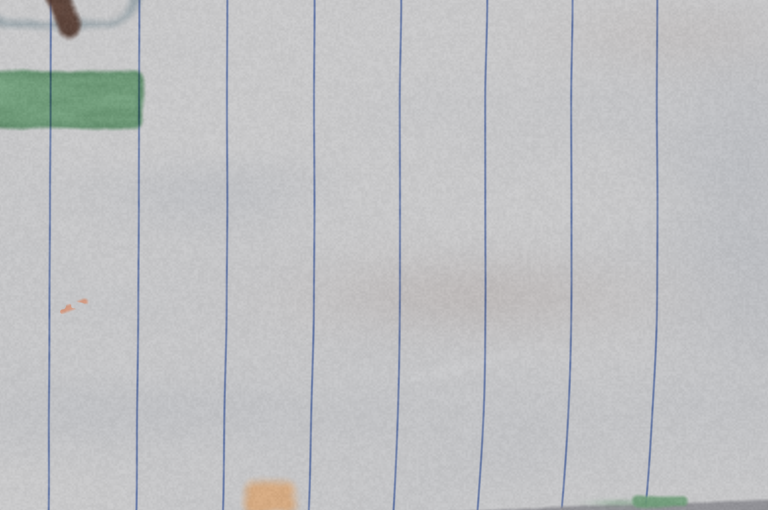
This pattern is drawn by a WebGL 2 fragment shader. Its source:

```glsl
#version 300 es
precision highp float;
// Ruled paper with eight wavering blue lines, soft creases and paint marks.
uniform vec2 u_resolution;
out vec4 outColor;

// Lengths are in canvas heights; the sheet is SHEET_WIDTH wide.
const float SHEET_WIDTH = 1.5;
const int LINE_COUNT = 8;
const float FIRST_LINE = 0.098;
const float LINE_STEP = 0.1734;
const float STEP_SHRINK = 0.0006;
const float LINE_HALF_WIDTH = 0.0019;
const float WOBBLE = 0.0024;
const float GRAIN = 0.035;
const vec3 PAPER = vec3(0.785, 0.785, 0.79);
const vec3 SHADE = vec3(0.715, 0.725, 0.745);
const vec3 WARM_SHADE = vec3(0.735, 0.715, 0.71);
const vec3 INK = vec3(0.37, 0.45, 0.64);
const vec3 GREEN = vec3(0.43, 0.61, 0.47);
const vec3 DARK_GREEN = vec3(0.32, 0.50, 0.37);
const vec3 ORANGE = vec3(0.85, 0.64, 0.44);
const vec3 RUST = vec3(0.84, 0.56, 0.44);
const vec3 BROWN = vec3(0.27, 0.19, 0.16);
const vec3 GREY_WASH = vec3(0.53, 0.59, 0.62);
const vec3 EDGE_GREY = vec3(0.57, 0.57, 0.59);

float hash(vec2 p) {
  vec3 q = fract(vec3(p.xyx) * 0.1031);
  q += dot(q, q.yzx + 33.33);
  return fract((q.x + q.y) * q.z);
}

float noise(vec2 p) {
  vec2 i = floor(p), f = fract(p);
  f = f * f * (3.0 - 2.0 * f);
  return mix(mix(hash(i), hash(i + vec2(1, 0)), f.x),
             mix(hash(i + vec2(0, 1)), hash(i + vec2(1, 1)), f.x), f.y);
}

float fbm(vec2 p) {
  float sum = 0.0, amp = 0.5;
  for (int i = 0; i < 4; i++) {
    sum += amp * noise(p);
    p = p * 2.03 + 17.0;
    amp *= 0.5;
  }
  return sum;
}

float roundBox(vec2 p, vec2 halfSize, float radius) {
  vec2 q = abs(p) - halfSize + radius;
  return length(max(q, 0.0)) + min(max(q.x, q.y), 0.0) - radius;
}

float segment(vec2 p, vec2 a, vec2 b) {
  vec2 ab = b - a;
  return length(p - a - ab * clamp(dot(p - a, ab) / dot(ab, ab), 0.0, 1.0));
}

// Soft elliptical spot, 1 at its centre.
float spot(vec2 p, vec2 centre, vec2 size) {
  vec2 d = (p - centre) / size;
  return exp(-dot(d, d));
}

float cover(float dist, float soft) {
  return 1.0 - smoothstep(-soft, soft, dist);
}

// Line position: spacing narrows to the right, feet lean to the left.
float lineX(float i, float y) {
  float foot = max(0.45 - y, 0.0) / 0.45;
  float lean = 0.004 + 0.02 * pow(i / 7.0, 1.5);
  float wave = WOBBLE * (noise(vec2(y * 5.0, i * 0.4 + 3.0)) - 0.5) * 2.0;
  return FIRST_LINE + i * LINE_STEP - i * i * STEP_SHRINK - lean * foot * foot + wave;
}

void main() {
  vec2 p = gl_FragCoord.xy / u_resolution * vec2(SHEET_WIDTH, 1.0);
  float aa = 1.0 / u_resolution.y;
  float mottle = fbm(p * 22.0);
  float rough = (mottle - 0.47) * 0.016;

  // Paper, shadows and creases
  float shade = 0.55 * spot(p, vec2(0.42, 0.62), vec2(0.20, 0.07))
              + 0.50 * spot(p, vec2(0.36, 0.19), vec2(0.28, 0.08))
              + 0.60 * spot(p, vec2(1.47, 0.62), vec2(0.17, 0.38))
              + 0.25 * spot(p, vec2(1.10, 0.15), vec2(0.40, 0.15));
  float warm = 0.75 * spot(p, vec2(0.92, 0.42), vec2(0.30, 0.075))
             + 0.40 * spot(p, vec2(1.32, 0.93), vec2(0.22, 0.07));
  vec3 color = mix(PAPER, SHADE, clamp(shade + (fbm(p * vec2(2.5, 5.0)) - 0.4) * 0.6, 0.0, 1.0));
  color = mix(color, WARM_SHADE, warm);
  float crease = p.y - 0.27 - 0.25 * (p.x - 0.86);
  color += 0.018 * exp(-pow(crease / 0.012, 2.0)) * spot(p, vec2(0.9, 0.29), vec2(0.12));

  // Paint marks
  float washDist = abs(roundBox(p - vec2(0.115, 1.06), vec2(0.15, 0.108), 0.06)) - 0.007;
  color = mix(color, GREY_WASH, 0.7 * cover(washDist + rough, 0.012));
  float barDist = roundBox(p - vec2(0.06, 0.804), vec2(0.219, 0.056), 0.018) + rough * 0.6;
  vec3 barColor = mix(GREEN, DARK_GREEN, 0.45 * smoothstep(-0.02, 0.0, barDist));
  barColor += 0.12 * (fbm(p * vec2(9.0, 45.0)) - 0.47);
  color = mix(color, barColor, 0.95 * cover(barDist, 0.004 + aa));
  float orangeDist = roundBox(p - vec2(0.527, 0.025), vec2(0.05, 0.032), 0.02) + rough;
  color = mix(color, ORANGE, 0.8 * cover(orangeDist, 0.014));
  float speckDist = segment(p, vec2(0.115, 0.389), vec2(0.165, 0.408)) - 0.006;
  color = mix(color, RUST, 0.8 * cover(speckDist, 0.004) * smoothstep(0.35, 0.6, noise(p * 90.0)));

  // Ruled lines with uneven ink
  float lineDist = 1.0;
  for (int i = 0; i < LINE_COUNT; i++)
    lineDist = min(lineDist, abs(p.x - lineX(float(i), p.y)));
  float ink = 0.78 + 0.22 * noise(p * vec2(8.0, 60.0));
  color = mix(color, color * INK / PAPER, ink * cover(lineDist - LINE_HALF_WIDTH, aa));

  // Brown stroke, lower sheet edge and green dab
  float strokeDist = segment(p, vec2(0.105, 1.02), vec2(0.135, 0.95)) - 0.02 + rough;
  color = mix(color, mix(BROWN, RUST, 0.3 * mottle), 0.92 * cover(strokeDist, 0.008));
  float edgeDist = p.y - 0.036 * (p.x - 0.94) + rough * 0.3;
  color = mix(color, EDGE_GREY, cover(edgeDist, 0.003 + aa));
  float dabDist = roundBox(p - vec2(1.29, 0.017), vec2(0.054, 0.011), 0.01) + rough * 0.5;
  color = mix(color, GREEN, 0.9 * cover(dabDist, 0.005));
  color = mix(color, GREEN, 0.4 * spot(p, vec2(1.21, 0.014), vec2(0.05, 0.007)));

  // Paper grain
  color += GRAIN * (noise(p * 260.0) - 0.5) + 0.5 * GRAIN * (noise(p * 120.0) - 0.5);
  outColor = vec4(clamp(color, 0.0, 1.0), 1.0);
}
```
